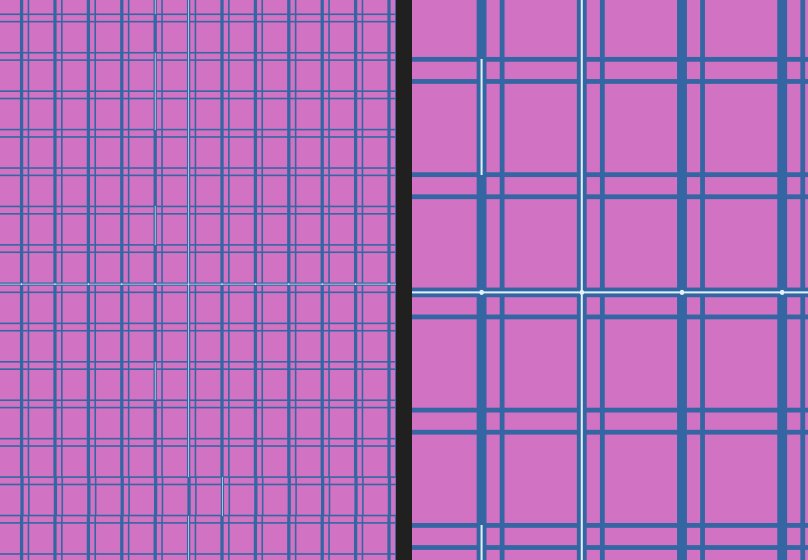
Left: the whole. Right: its middle third, enlarged.
This pattern is drawn by a WebGL 2 fragment shader. Its source:

```glsl
#version 300 es
precision highp float;
// Blue double-line plaid on pink, tiled with fine pale gaps at some tile joins.

uniform vec2 u_resolution;
out vec4 outColor;

// Colours
const vec3 PINK = vec3(0.82, 0.45, 0.76);
const vec3 BLUE = vec3(0.20, 0.40, 0.64);
const vec3 PALE = vec3(0.88, 0.95, 0.97);

// Lengths in canvas widths, measured from the upper left
const vec2 PERIOD = vec2(0.08435, 0.09705);
const vec2 FIRST_LINE = vec2(0.0545, 0.0361);
const vec2 PAIR_OFFSET = vec2(0.0173, 0.0186);
const float THICK_WIDTH = 0.0083;
const float THIN_WIDTH = 0.00405;
const float GAP_WIDTH = 0.0017;
const float SPARK_RADIUS = 0.0021;
const float SEAM_Y = 0.7175;
const float SEAM_SHIFT = 0.0041;
const float ROW_NUDGE = 0.0011;

// Joins that show a gap
const int GAP_COLUMN = 5;
const int NUDGED_ROW = 12;
const int PARTIAL_GAP_ROWS = 1101; // one bit per row, from the top

// Signed distance to the nearest line of a repeating set
vec2 repeatDistance(vec2 p) {
    return mod(p + 0.5 * PERIOD, PERIOD) - 0.5 * PERIOD;
}

// Share of a pixel covered by a line of the given width
float lineCoverage(float d, float width, float pixel) {
    float lo = max(d - 0.5 * pixel, -0.5 * width);
    float hi = min(d + 0.5 * pixel, 0.5 * width);
    return clamp((hi - lo) / pixel, 0.0, 1.0);
}

// Whether the join at this column and row is left slightly open
bool joinIsOpen(int column, int row) {
    if (row == NUDGED_ROW) return column == GAP_COLUMN + 1;
    if (column == GAP_COLUMN) return true;
    int bit = clamp(row + 1, 0, 30);
    return column == GAP_COLUMN - 1 && ((PARTIAL_GAP_ROWS >> bit) & 1) == 1;
}

void main() {
    float pixel = 1.0 / u_resolution.x;
    vec2 p = vec2(gl_FragCoord.x, u_resolution.y - gl_FragCoord.y) * pixel;
    float seamDistance = p.y - SEAM_Y;

    // Tile coordinates, with the rows below the seam moved down
    vec2 q = p - FIRST_LINE;
    q.y -= SEAM_SHIFT * step(0.0, seamDistance);
    int row = int(floor(q.y / PERIOD.y));
    if (row == NUDGED_ROW) q.x -= ROW_NUDGE;
    int column = int(floor(q.x / PERIOD.x + 0.5));

    // Blue stripes
    vec2 main1 = repeatDistance(q);
    vec2 pair = repeatDistance(q - PAIR_OFFSET);
    float upright = max(lineCoverage(main1.x, THICK_WIDTH, pixel),
                        lineCoverage(pair.x, THIN_WIDTH, pixel));
    float level = max(lineCoverage(main1.y, THIN_WIDTH, pixel),
                      lineCoverage(pair.y, THIN_WIDTH, pixel));
    // Both sides of the seam form one solid band
    level = max(level, lineCoverage(seamDistance, THIN_WIDTH, pixel));
    vec3 color = mix(PINK, BLUE, 1.0 - (1.0 - upright) * (1.0 - level));

    // Pale gaps, brighter where the seam crosses a thick stripe
    float gap = lineCoverage(seamDistance, GAP_WIDTH, pixel);
    if (joinIsOpen(column, row))
        gap = max(gap, lineCoverage(main1.x, GAP_WIDTH, pixel));
    float sparkDistance = length(vec2(main1.x, seamDistance)) - SPARK_RADIUS;
    gap = max(gap, clamp(0.5 - sparkDistance / pixel, 0.0, 1.0));

    outColor = vec4(mix(color, PALE, gap), 1.0);
}
```
